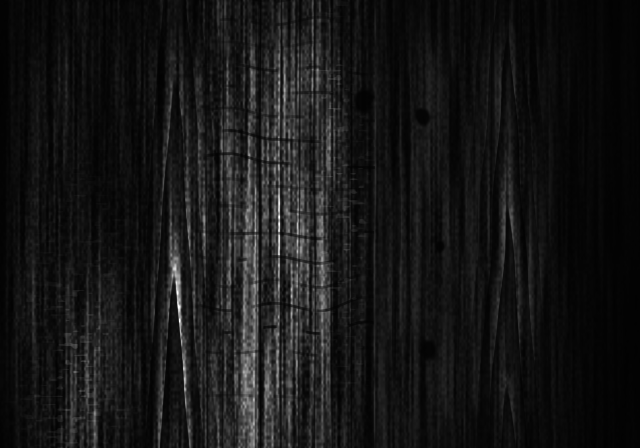
A Shadertoy shader for this texture:

```glsl
// Charred wooden boards: two dark planks with upright fibres, pointed growth
// rings, cracks, saw marks and knots, lit by a soft glow left of the centre.
// Stretched value noise makes the fibres; bell curves place the light.

const float SEAM_X = 0.585;
const vec3 WOOD_TINT = vec3(1.0);

// Integer hash of a lattice cell, from 0 to 1
float hash(vec2 cell) {
    uvec2 q = uvec2(ivec2(cell)) * uvec2(1597334673u, 3812015801u);
    uint n = (q.x ^ q.y) * 1597334673u;
    n = (n ^ (n >> 15)) * 2246822519u;
    n ^= n >> 13;
    return float(n >> 8) / 16777216.0;
}

float noise(vec2 p) {
    vec2 cell = floor(p);
    vec2 f = p - cell;
    f = f * f * (3.0 - 2.0 * f);
    float low = mix(hash(cell), hash(cell + vec2(1, 0)), f.x);
    float high = mix(hash(cell + vec2(0, 1)), hash(cell + vec2(1, 1)), f.x);
    return mix(low, high, f.y);
}

float bell(float x, float centre, float width) {
    float d = (x - centre) / width;
    return exp(-d * d);
}

// Long fibres in two widths plus short pores; mean is about one
float fibres(vec2 uv, float contrast) {
    float fine = noise(uv * vec2(270.0, 6.0));
    float broad = noise(uv * vec2(115.0, 2.5) + 31.0);
    float pores = noise(uv * vec2(310.0, 130.0) + 77.0);
    return pow(0.84 * fine + 0.68 * broad + 0.48 * pores, contrast);
}

// Nested arches pointing up, dark under each tip and paler further down
float growthRings(vec2 uv, float axis, float tip, float period) {
    float wobble = 0.008 * (noise(uv * vec2(9.0, 7.0)) - 0.5);
    float dx = 20.0 * (uv.x - axis + wobble);
    float height = uv.y + sqrt(dx * dx + 0.01) - 0.1;
    height += 0.05 * (noise(uv * vec2(60.0, 5.0)) - 0.5);
    float phase = fract((height - tip) / period);
    return (1.0 - phase) * smoothstep(0.0, 0.1, phase);
}

// Broken hairlines across the fibres
float crossCracks(vec2 uv) {
    float row = uv.y * 19.0 + 0.7 * noise(uv * vec2(14.0, 3.0));
    float line = 1.0 - smoothstep(0.03, 0.09, abs(fract(row) - 0.5));
    float broken = smoothstep(0.35, 0.6, noise(vec2(uv.x * 45.0, floor(row) * 7.0)));
    return line * broken * hash(vec2(floor(row), 5.0));
}

// Upright split with a pale lip on its left side
float split(vec2 uv, float x, float width, float depth) {
    float d = uv.x - x - 0.004 * (noise(vec2(uv.y * 3.0, x * 90.0)) - 0.5);
    return 1.0 - depth * bell(d, 0.0, width) + 0.5 * depth * bell(d, -2.2 * width, width);
}

float knot(vec2 uv, vec2 centre, float size) {
    vec2 d = (uv - centre) / vec2(size, size * 1.7);
    float edge = length(d) + 0.5 * (noise(uv * 60.0) - 0.5);
    return 1.0 - smoothstep(0.5, 1.2, edge);
}

float leftPlank(vec2 uv) {
    float x = uv.x, y = uv.y;
    float rings = growthRings(uv, 0.272, 0.81, 0.46);
    float glow = 0.035 + 0.20 * bell(x, 0.395, 0.085) * bell(y, 0.45, 0.62);
    glow += 0.08 * bell(x, 0.49, 0.06) * bell(y, 0.5, 0.55);
    glow += 0.11 * bell(x, 0.14, 0.05) * bell(y, 0.08, 0.25);
    glow += 0.03 * bell(x, 0.05, 0.03) * bell(y, 0.35, 0.35);
    glow += 0.20 * rings * rings * bell(x, 0.272, 0.025) * bell(y, 0.25, 0.35);
    glow *= mix(1.0, 0.25 + 1.4 * rings, 0.85 * bell(x, 0.272, 0.065));
    glow *= 0.65 + 0.7 * noise(uv * vec2(32.0, 3.0));
    float value = glow * fibres(uv, 2.3);

    // Splits, cross cracks and pale saw flecks
    value *= split(uv, 0.407, 0.0022, 0.9);
    for (int i = 0; i < 9; i++) {
        float offset = hash(vec2(float(i), 19.0));
        value *= split(uv, 0.30 + 0.028 * (float(i) + offset), 0.0015, 0.35 + 0.4 * offset);
    }
    value *= 1.0 - 0.75 * crossCracks(uv) * smoothstep(0.29, 0.34, x);
    float flecks = smoothstep(0.66, 0.9, noise(uv * vec2(85.0, 165.0)));
    float sawn = bell(x, 0.535, 0.045) * bell(y, 0.6, 0.35);
    sawn += 0.8 * bell(x, 0.11, 0.07) * bell(y, 0.2, 0.3);
    return value + 0.22 * flecks * sawn * noise(uv * vec2(25.0, 12.0));
}

float rightPlank(vec2 uv) {
    float x = uv.x, y = uv.y;
    float rings = growthRings(uv, 0.795, 0.90, 0.39);
    float glow = 0.018 + 0.062 * bell(x, 0.635, 0.10) * bell(y, 0.45, 0.75);
    glow += 0.035 * bell(x, 0.795, 0.09) * bell(y, 0.45, 0.6);
    glow += 0.09 * rings * bell(x, 0.795, 0.03) * bell(y, 0.45, 0.45);
    glow *= mix(1.0, 0.4 + 1.2 * rings, 0.8 * bell(x, 0.795, 0.06));
    float darkLines = smoothstep(0.55, 0.8, noise(uv * vec2(130.0, 4.0) + 50.0));
    return glow * fibres(uv, 1.5) * (1.0 - 0.55 * darkLines);
}

void mainImage(out vec4 fragColor, in vec2 fragCoord) {
    vec2 uv = fragCoord / iResolution.xy;
    float seam = SEAM_X + 0.003 * (noise(vec2(uv.y * 5.0, 3.0)) - 0.5);
    float side = smoothstep(-0.001, 0.001, uv.x - seam);
    float value = mix(leftPlank(uv), rightPlank(uv), side);

    // Dark joint with a pale board edge
    value *= 1.0 - 0.6 * bell(uv.x, seam - 0.006, 0.006);
    value += 0.13 * bell(uv.x, seam + 0.001, 0.0015) * noise(vec2(uv.y * 18.0, 9.0));

    // Knots as centre and size
    vec3 knots[4] = vec3[4](vec3(0.568, 0.775, 0.017), vec3(0.660, 0.740, 0.012),
                            vec3(0.688, 0.450, 0.009), vec3(0.672, 0.220, 0.015));
    for (int i = 0; i < 4; i++) value *= 1.0 - 0.85 * knot(uv, knots[i].xy, knots[i].z);

    // Shade towards the borders
    value *= smoothstep(-0.03, 0.06, uv.x) * (1.0 - 0.6 * smoothstep(0.86, 1.0, uv.x));
    value *= 1.0 - 0.3 * smoothstep(0.8, 1.0, uv.y);
    fragColor = vec4(WOOD_TINT * clamp(value + 0.008, 0.0, 1.0), 1.0);
}
```
